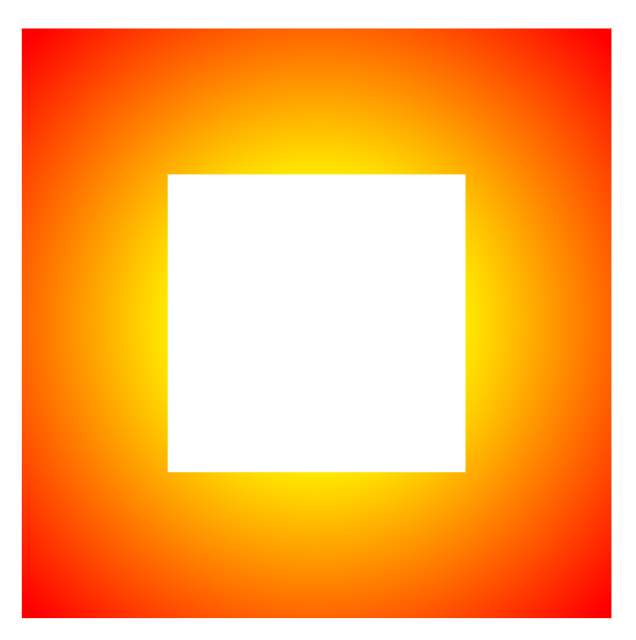
Write a Shadertoy shader that draws this background.

```glsl
// A square frame on white, filled with a radial glow from yellow to red.
// Two box distance functions cut the frame; the distance from its centre
// drives a linear colour ramp. Lengths are fractions of the canvas height.

const vec2  CENTER      = vec2(0.4978, 0.4948); // fraction of canvas size
const float OUTER_HALF  = 0.4607;               // half side of the frame
const float INNER_HALF  = 0.2327;               // half side of the opening
const float GLOW_START  = 0.195;                // radius of pure yellow
const float GLOW_END    = 0.631;                // radius of pure red
const float EDGE_PIXELS = 1.2;                  // width of edge smoothing

const vec3 PAPER  = vec3(1.0);
const vec3 YELLOW = vec3(1.0, 1.0, 0.0);
const vec3 RED    = vec3(1.0, 0.0, 0.0);

// Signed distance to an axis-aligned square
float squareDistance(vec2 p, float halfSide) {
    vec2 d = abs(p) - halfSide;
    return length(max(d, 0.0)) + min(max(d.x, d.y), 0.0);
}

// Smooth coverage of the region where the distance is negative
float coverage(float dist, float edge) {
    return 1.0 - smoothstep(-0.5 * edge, 0.5 * edge, dist);
}

void mainImage(out vec4 fragColor, in vec2 fragCoord) {
    vec2 p = (fragCoord - CENTER * iResolution.xy) / iResolution.y;
    float edge = EDGE_PIXELS / iResolution.y;

    // Radial glow
    float ramp = clamp((length(p) - GLOW_START) / (GLOW_END - GLOW_START), 0.0, 1.0);
    vec3 glow = mix(YELLOW, RED, ramp);

    // Frame: outer square minus inner square
    float frame = max(squareDistance(p, OUTER_HALF), -squareDistance(p, INNER_HALF));

    fragColor = vec4(mix(PAPER, glow, coverage(frame, edge)), 1.0);
}
```
